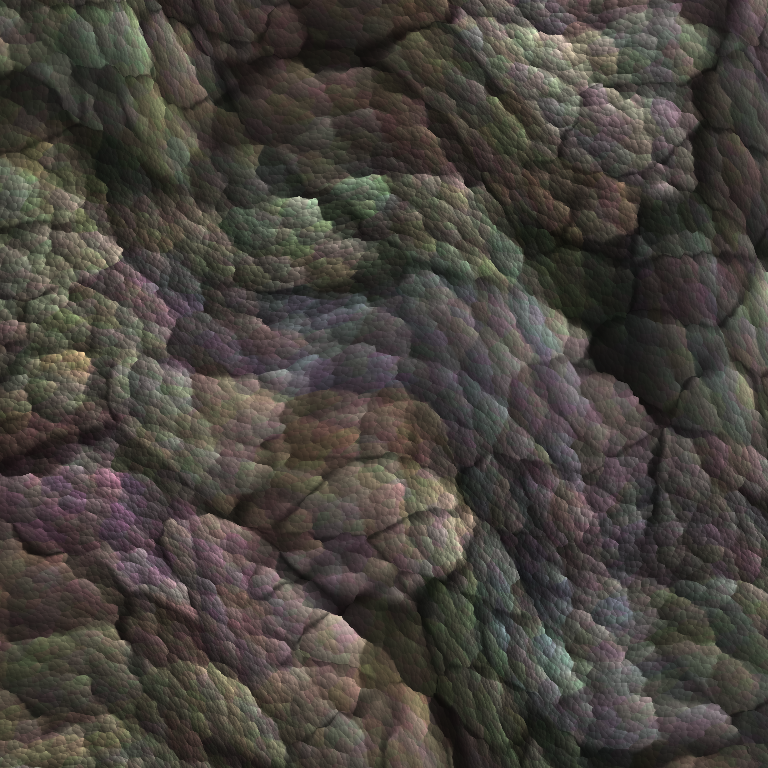
Give the GLSL for this texture, as a WebGL 2 fragment shader.

```glsl
#version 300 es
precision highp float;

uniform vec2 u_resolution;
out vec4 fragColor;

vec3 hash3(vec2 cell) {
    vec3 h = fract(cell.xyx * vec3(0.1031, 0.1030, 0.0973));
    h += dot(h, h.yxz + 33.33);
    return fract((h.xxy + h.yzz) * h.zyx);
}

// Soft cellular noise: xy = offset to the cell centre, z = gap to the border, w = cell value
vec4 cellular(vec2 p) {
    vec2 base = floor(p);
    vec4 sum = vec4(0.0);
    float nearest = 9.0, second = 9.0;
    for (int y = -1; y <= 1; y++) {
        for (int x = -1; x <= 1; x++) {
            vec2 cell = base + vec2(x, y);
            vec3 h = hash3(cell);
            vec2 offset = cell + h.xy - p;
            float d2 = dot(offset, offset);
            float weight = exp(-32.0 * d2);
            sum += weight * vec4(offset, h.z, 1.0);
            second = min(second, max(nearest, d2));
            nearest = min(nearest, d2);
        }
    }
    sum.xyz /= sum.w;
    return vec4(sum.xy, sqrt(second) - sqrt(nearest), sum.z);
}

void main() {
    vec2 uv = gl_FragCoord.xy / min(u_resolution.x, u_resolution.y);

    // Strata frame: x runs down to the right, y across the layers
    vec2 strata = mat2(0.84, 0.54, -0.54, 0.84) * uv + vec2(3.0, 5.0);
    strata.y += 0.035 * sin(strata.x * 7.0 + 1.0) + 0.02 * sin(strata.x * 13.0 + strata.y * 9.0);
    strata.x += 0.04 * sin(strata.y * 8.0 + 2.0);

    float grain = 0.0, relief = 0.0, shadow = 1.0;
    vec2 warp = vec2(0.0);
    vec3 tint = vec3(1.08, 1.0, 0.92);

    // From fine grit to large slabs, each layer roughening the next
    for (int i = 6; i >= 0; i--) {
        float level = float(i);
        float freq = 3.0 * exp2(level);
        vec2 p = strata + warp;
        p = vec2(p.x * (0.5 + 0.05 * level), p.y + 0.3 * sin(level * 2.4) * p.x);
        vec4 c = cellular(p * freq + level * 17.0);
        float light = dot(c.xy, vec2(-0.35, -0.9));

        if (i > 3) {
            grain += light * (0.68 - 0.05 * level);
        } else {
            relief += light * 0.62;
        }
        if (i < 3) {
            // Cracks that fade in and out, with a cast shadow below each lip
            relief += (c.w - 0.5) * 0.42;
            float width = 0.08 + 0.22 * smoothstep(0.0, 0.35, -c.y);
            float open = smoothstep(-0.3, 0.7, sin(strata.x * 8.0 + level * 3.0)
                                             + 0.6 * sin(strata.y * 11.0 - level));
            float crack = 1.0 - smoothstep(0.0, width, c.z);
            shadow *= 1.0 - crack * open * (0.75 - 0.12 * level);
        }
        if (i < 6) {
            warp += c.xy / freq * 0.22;
            tint += (c.w - 0.5) * 0.11 * cos(vec3(0.0, 2.1, 4.2) + level * 2.0);
        }
    }

    // Grit is stronger on the rough patches
    float roughness = 1.0 + 0.35 * sin(strata.x * 9.0 + 2.0 * sin(strata.y * 7.0));
    float tone = 0.275 * exp(0.85 * (relief + grain * roughness)) * shadow;
    tone = 0.03 + 0.95 * tone / (1.0 + 0.25 * tone * tone);

    fragColor = vec4(clamp(tone * tint, 0.0, 1.0), 1.0);
}
```
